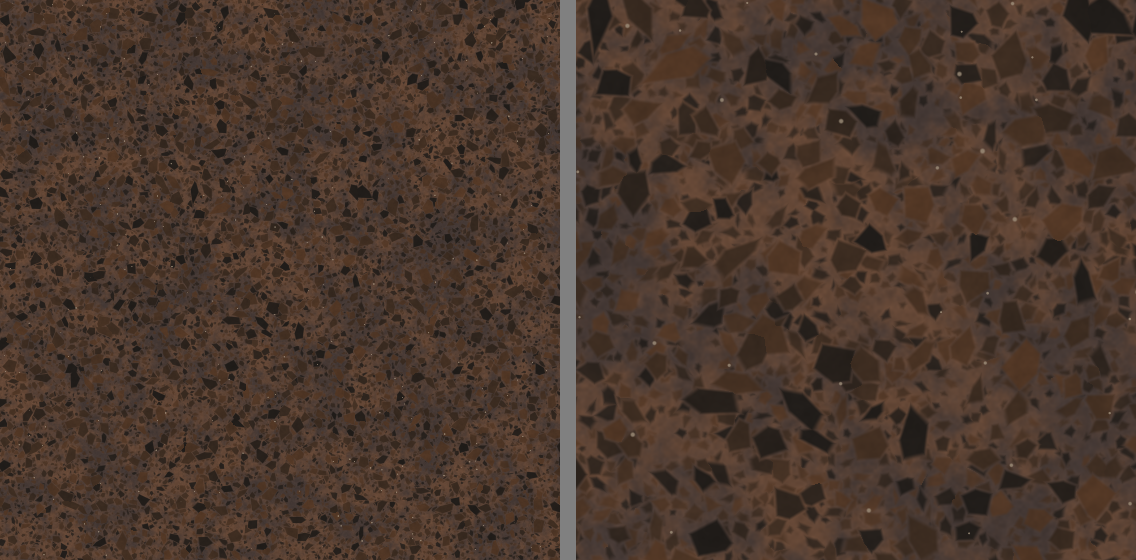
Left: the whole. Right: its middle third, enlarged.
Reproduce this texture procedurally as a three.js fragment shader.

```glsl
// Dark brown engineered stone: angular chips set in a mottled rust and grey binder.
varying vec2 vUv;

#define RUST vec3(0.395, 0.280, 0.212)
#define GREY vec3(0.265, 0.219, 0.205)
#define CHIP_DARK vec3(0.125, 0.110, 0.098)
#define CHIP_BROWN vec3(0.235, 0.172, 0.127)
#define CHIP_AMBER vec3(0.325, 0.217, 0.145)
#define GLINT vec3(0.62, 0.56, 0.48)
#define LARGEST_GRID 36.0
#define CHIP_SHARE 0.60
#define EDGE 0.0012
#define RIM 0.0022
#define GRAIN 0.085
#define TAU 6.2831853

// Sine-free hashes
float hash1(vec2 p) {
  vec3 q = fract(p.xyx * 0.1031);
  q += dot(q, q.yzx + 33.33);
  return fract((q.x + q.y) * q.z);
}

vec2 hash2(vec2 p) {
  vec3 q = fract(p.xyx * vec3(0.1031, 0.1030, 0.0973));
  q += dot(q, q.yzx + 33.33);
  return fract((q.xx + q.yz) * q.zy);
}

float valueNoise(vec2 p) {
  vec2 cell = floor(p), f = fract(p);
  f = f * f * (3.0 - 2.0 * f);
  float low = mix(hash1(cell), hash1(cell + vec2(1.0, 0.0)), f.x);
  float high = mix(hash1(cell + vec2(0.0, 1.0)), hash1(cell + 1.0), f.x);
  return mix(low, high, f.y);
}

float fbm(vec2 p) {
  float sum = 0.0, weight = 0.5;
  for (int i = 0; i < 4; i++) {
    sum += weight * valueNoise(p);
    p = mat2(1.6, 1.2, -1.2, 1.6) * p + 17.3;
    weight *= 0.55;
  }
  return sum / 1.01;
}

// Distance to a stretched, irregular five-sided shard
float shardDistance(vec2 p, vec2 id) {
  vec2 shape = hash2(id + 51.7);
  float turn = TAU * shape.x;
  p = mat2(cos(turn), sin(turn), -sin(turn), cos(turn)) * p;
  float stretch = mix(1.0, 2.1, shape.y * shape.y);
  p *= vec2(inversesqrt(stretch), sqrt(stretch));
  float radius = mix(0.22, 0.46, hash1(id + 83.1));
  float d = -1.0;
  for (int i = 0; i < 5; i++) {
    vec2 side = hash2(id + float(i) * 7.13 + 11.9);
    float angle = TAU * (float(i) + 0.75 * side.x) / 5.0;
    d = max(d, dot(p, vec2(cos(angle), sin(angle))) - radius * mix(0.55, 1.0, side.y));
  }
  return d * inversesqrt(stretch);
}

// Nearest shard on a jittered grid: distance in canvas units, tone
vec2 nearestShard(vec2 uv, float grid, float seed) {
  vec2 p = uv * grid, cell = floor(p);
  vec2 nearest = vec2(1.0, 0.0);
  for (int y = -1; y <= 1; y++) {
    for (int x = -1; x <= 1; x++) {
      vec2 corner = cell + vec2(float(x), float(y));
      vec2 id = corner + seed;
      if (hash1(id + 5.3) > CHIP_SHARE) continue;
      vec2 center = corner + 0.5 + 0.8 * (hash2(id) - 0.5);
      float d = shardDistance(p - center, id);
      if (d < nearest.x) nearest = vec2(d, hash1(id + 29.4));
    }
  }
  return vec2(nearest.x / grid, nearest.y);
}

vec3 chipColor(float tone) {
  vec3 color = mix(CHIP_DARK, CHIP_BROWN, smoothstep(0.05, 0.5, tone));
  return mix(color, CHIP_AMBER, smoothstep(0.5, 1.0, tone));
}

void main() {
  // Mottled binder
  float cloud = fbm(vUv * 17.0 + 3.0);
  float mottle = fbm(vUv * 75.0 + 40.0);
  float rust = smoothstep(0.30, 0.70, 0.55 * cloud + 0.45 * mottle);
  float grain = valueNoise(vUv * 240.0) + valueNoise(vUv * 430.0 + 9.0) - 1.0;
  vec3 binder = mix(GREY, RUST, rust) * (1.0 + GRAIN * grain);
  vec3 color = binder;

  // Chips from fine to coarse, each with a thin binder rim
  for (int i = 0; i < 4; i++) {
    float level = 3.0 - float(i);
    float grid = LARGEST_GRID * pow(1.52, level);
    vec2 shard = nearestShard(vUv + 0.137 * level, grid, 61.0 * level);
    float body = 1.0 - smoothstep(-EDGE, EDGE, shard.x);
    float rim = 1.0 - smoothstep(0.0, RIM, shard.x);
    vec3 chip = chipColor(shard.y) * (0.90 + 0.2 * mottle + 0.5 * GRAIN * grain);
    color = mix(color, binder * 1.03, 0.8 * rim);
    color = mix(color, chip, body * (1.0 - 0.08 * level));
  }

  // Sparse pale glints
  vec2 p = vUv * 70.0, cell = floor(p);
  vec2 offset = fract(p) - mix(vec2(0.25), vec2(0.75), hash2(cell + 7.7));
  float size = mix(0.06, 0.16, hash1(cell + 19.0));
  float glint = 1.0 - smoothstep(0.3 * size, size, length(offset));
  color = mix(color, GLINT, glint * step(0.955, hash1(cell + 91.0)) * 0.8);

  gl_FragColor = vec4(color, 1.0);
}
```
